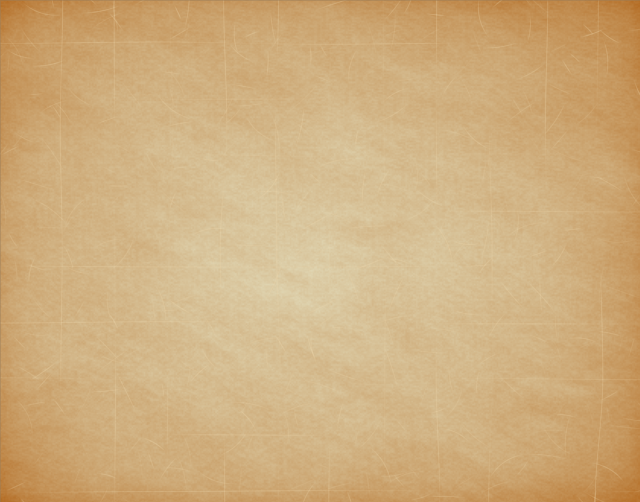
Write a WebGL 1 fragment shader that draws this texture.

```glsl
precision highp float;

uniform vec2 u_resolution;

const vec3 TAN = vec3(0.768, 0.575, 0.345);
const vec3 CREAM = vec3(0.850, 0.772, 0.612);
const vec3 HAIR_COLOR = vec3(0.93, 0.84, 0.67);
const vec3 BORDER_COLOR = vec3(0.60, 0.49, 0.35);
const vec2 GLOW_CENTER = vec2(0.465, 0.470);
const float GLOW_PEAK = 1.06;
const float EDGE_BURN = 0.30;
const float EDGE_WIDTH = 0.032;
const float GRAIN_SCALE = 330.0;
const float GRAIN_AMOUNT = 0.16;
const float RELIEF = 0.62;
const float HAIR_WIDTH = 0.0016;
const float FOLD_STEP_X = 0.0838;
const float FOLD_STEP_Y = 0.1115;
const float FIBRE_CELLS = 7.0;

float hash(vec2 p) {
  return fract(sin(dot(p, vec2(127.1, 311.7))) * 43758.5453);
}

float noise(vec2 p) {
  vec2 i = floor(p);
  vec2 f = fract(p);
  f = f * f * (3.0 - 2.0 * f);
  return mix(mix(hash(i), hash(i + vec2(1.0, 0.0)), f.x),
             mix(hash(i + vec2(0.0, 1.0)), hash(i + vec2(1.0, 1.0)), f.x), f.y);
}

mat2 rotation(float angle) {
  float c = cos(angle);
  float s = sin(angle);
  return mat2(c, -s, s, c);
}

float fbm(vec2 p) {
  float sum = 0.0;
  float gain = 0.5;
  for (int i = 0; i < 5; i++) {
    sum += gain * noise(p);
    p = rotation(0.35) * p * 2.03 + 17.3;
    gain *= 0.5;
  }
  return sum;
}

// Wrinkle height, stretched along the rising diagonal
float wrinkles(vec2 p) {
  vec2 q = rotation(-0.62) * p;
  q += 0.05 * vec2(noise(p * 5.0), noise(p * 5.0 + 31.0));
  return fbm(q * vec2(6.0, 15.0));
}

float hairline(float dist) {
  float width = max(HAIR_WIDTH, 1.1 / u_resolution.y);
  return 1.0 - smoothstep(0.0, width, abs(dist));
}

// Faint worn creases at regular steps, broken up along their length
float foldLines(vec2 uv, vec2 p) {
  float sum = 0.0;
  for (int i = 0; i < 11; i++) {
    float k = float(i);
    float bend = 0.012 * (noise(vec2(uv.y * 4.0, k * 7.1)) - 0.5);
    float x = 0.098 + FOLD_STEP_X * k + bend;
    float wear = smoothstep(0.35, 0.8, noise(vec2(uv.y * 6.0, k * 3.7 + 2.0)));
    sum += hairline((uv.x - x) * p.x / max(uv.x, 0.001)) * wear;
  }
  for (int i = 0; i < 9; i++) {
    float k = float(i);
    float bend = 0.006 * (noise(vec2(uv.x * 4.0, k * 5.3 + 40.0)) - 0.5);
    float y = 0.022 + FOLD_STEP_Y * k + bend;
    float wear = smoothstep(0.42, 0.85, noise(vec2(uv.x * 5.0, k * 9.1 + 60.0)));
    sum += hairline(uv.y - y) * wear;
  }
  return sum;
}

// Short curved scratches, one per cell in each turned layer
float fibres(vec2 p) {
  float sum = 0.0;
  for (int i = 0; i < 7; i++) {
    float k = float(i);
    vec2 q = rotation(k * 0.9) * p * FIBRE_CELLS + k * 13.7;
    vec2 id = floor(q);
    vec2 f = fract(q) - 0.5;
    f.y -= 0.5 * (hash(id + k) - 0.5);
    f = rotation(1.2 * (hash(id + 8.3) - 0.5)) * f;
    float arc = f.y - (hash(id + 4.1) - 0.5) * 1.6 * f.x * f.x;
    float reach = 0.12 + 0.25 * hash(id + 2.7);
    float taper = 1.0 - smoothstep(0.3 * reach, reach, abs(f.x));
    sum += hairline(arc / FIBRE_CELLS) * taper * hash(id + 6.9);
  }
  return sum;
}

void main() {
  vec2 uv = gl_FragCoord.xy / u_resolution;
  vec2 p = gl_FragCoord.xy / u_resolution.y;

  // Broad glow and scorched edges
  float d = length(uv - GLOW_CENTER);
  float tone = GLOW_PEAK - 0.5 * d - 1.65 * d * d;
  vec2 inset = min(uv, 1.0 - uv) + 0.018 * (noise(p * 9.0) - 0.5);
  tone -= EDGE_BURN * (exp(-max(inset.x, 0.0) / EDGE_WIDTH) + exp(-max(inset.y, 0.0) / EDGE_WIDTH));

  // Crumpled relief, blotches and grain
  float height = wrinkles(p);
  tone += RELIEF * (height - wrinkles(p + vec2(-0.010, 0.014)));
  tone += 0.28 * (height - 0.48) + 0.22 * (fbm(p * 4.0 + 9.0) - 0.48);
  float grain = noise(p * GRAIN_SCALE) + noise(p * vec2(0.4, 0.7) * GRAIN_SCALE + 50.0) - 1.0;
  tone += GRAIN_AMOUNT * grain;
  vec3 color = mix(TAN, CREAM, tone);

  // Creases and scratches
  float marks = 0.26 * foldLines(uv, p) + 0.30 * fibres(p);
  color = mix(color, HAIR_COLOR, min(marks, 0.5));

  // Thin border on the left and top
  float border = max(hairline(p.x), hairline(1.0 - p.y));
  color = mix(color, BORDER_COLOR, 0.8 * border);
  gl_FragColor = vec4(clamp(color, 0.0, 1.0), 1.0);
}
```
